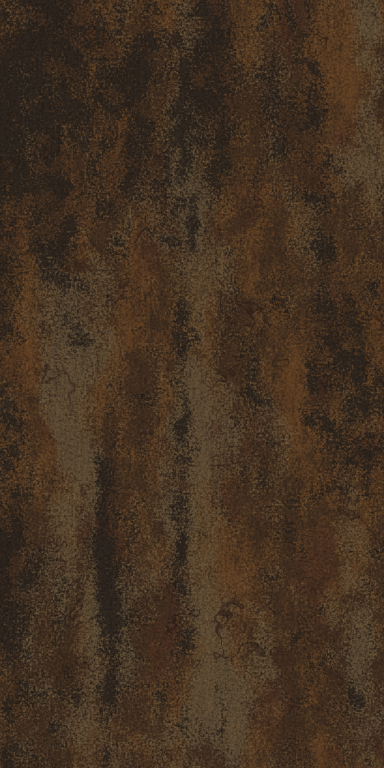
Reproduce this texture procedurally as a WebGL 2 fragment shader.

```glsl
#version 300 es
precision highp float;
// Dark rusted metal: vertical brown, olive and soot stains with fine cracks and grain.

uniform vec2 u_resolution;
out vec4 fragColor;

float hash(vec2 cell) {
  vec3 q = fract(cell.xyx * vec3(0.1031, 0.1030, 0.0973));
  q += dot(q, q.yzx + 33.33);
  return fract((q.x + q.y) * q.z);
}

vec2 gradientAt(vec2 cell) {
  float angle = 6.2832 * hash(cell);
  return vec2(cos(angle), sin(angle));
}

// Gradient noise, roughly -0.7 to 0.7
float noise(vec2 p) {
  vec2 i = floor(p);
  vec2 f = p - i;
  vec2 w = f * f * f * (f * (f * 6.0 - 15.0) + 10.0);
  vec2 e = vec2(1.0, 0.0);
  float low = mix(dot(gradientAt(i), f), dot(gradientAt(i + e), f - e), w.x);
  float high = mix(dot(gradientAt(i + e.yx), f - e.yx), dot(gradientAt(i + 1.0), f - 1.0), w.x);
  return mix(low, high, w.y);
}

float fbm(vec2 p, int octaves, float gain) {
  float sum = 0.0;
  float amplitude = 1.0;
  for (int i = 0; i < octaves; i++) {
    sum += amplitude * noise(p);
    p = mat2(1.6, 1.2, -1.2, 1.6) * p + 17.3;
    amplitude *= gain;
  }
  return sum;
}

// Octaves that keep their vertical stretch
float streaks(vec2 p, int octaves) {
  float sum = 0.0;
  float amplitude = 1.0;
  for (int i = 0; i < octaves; i++) {
    sum += amplitude * noise(p);
    p = p * 2.03 + 9.7;
    amplitude *= 0.62;
  }
  return sum;
}

// Soft elliptical weight
float blob(vec2 p, vec2 center, vec2 radius) {
  vec2 d = (p - center) / radius;
  return exp(-dot(d, d));
}

// Broken thin lines along the zero level of a noise field
float cracks(vec2 p, float scale, float width) {
  float line = abs(fbm(p * scale, 4, 0.55));
  float gaps = smoothstep(0.0, 0.3, noise(p * scale * 0.8 + 41.0));
  return (1.0 - smoothstep(0.0, width, line)) * gaps;
}

// Where soot gathers: upper left, right edge and long vertical runs
float sootLayout(vec2 p) {
  float wobble = 0.03 * noise(vec2(p.y * 4.0, 3.0));
  float soot = 0.50 * blob(p, vec2(0.06, 1.75), vec2(0.26, 0.55));
  soot += 0.34 * blob(p, vec2(0.50, 1.75), vec2(0.26, 0.32));
  soot += 0.65 * blob(p, vec2(0.95, 0.95), vec2(0.18, 0.25));
  soot += 0.30 * blob(p, vec2(0.84, 1.65), vec2(0.05, 0.55));
  soot += 0.55 * blob(p, vec2(0.28 + wobble, 0.35), vec2(0.03, 0.65));
  soot += 0.46 * blob(p, vec2(0.48 + wobble, 0.70), vec2(0.03, 1.10));
  return soot + 0.45 * blob(p, vec2(0.02, 0.60), vec2(0.05, 0.70));
}

// Where worn olive metal shows through
float oliveLayout(vec2 p) {
  float olive = 0.55 * blob(p, vec2(0.18, 1.02), vec2(0.08, 0.42));
  olive += 0.50 * blob(p, vec2(0.51, 1.05), vec2(0.06, 1.00));
  olive += 0.45 * blob(p, vec2(0.24, 0.20), vec2(0.11, 0.50));
  olive += 0.40 * blob(p, vec2(0.60, 0.15), vec2(0.12, 0.28));
  olive += 0.25 * blob(p, vec2(0.92, 0.35), vec2(0.08, 0.30));
  return olive + 0.35 * blob(p, vec2(0.96, 1.75), vec2(0.05, 0.40));
}

void main() {
  vec2 p = gl_FragCoord.xy / u_resolution.x;
  vec2 warped = p + 0.025 * vec2(noise(p * 9.0), noise(p * 9.0 + 23.0));

  // Stain fields from broad to fine
  float broad = streaks(warped * vec2(5.0, 1.6) + 5.0, 5);
  float mottle = fbm(warped * 13.0 + 61.0, 5, 0.72);
  float fibres = streaks(p * vec2(75.0, 9.0), 3);
  float grain = 0.8 * noise(p * 120.0) + noise(p * 205.0 + 7.0);

  // Brown and rust base with reddish patches
  float rust = smoothstep(-0.35, 0.45, 0.7 * broad + 0.5 * mottle + 0.25 * grain);
  vec3 color = mix(vec3(0.240, 0.172, 0.118), vec3(0.355, 0.237, 0.132), rust);
  float red = smoothstep(0.0, 0.6, fbm(warped * vec2(6.0, 3.0) + 90.0, 4, 0.6));
  color = mix(color, vec3(0.262, 0.165, 0.118), 0.65 * red);

  // Speckled olive wear
  float olive = oliveLayout(warped) + 0.5 * streaks(warped * vec2(8.0, 3.0) + 33.0, 4);
  olive = smoothstep(0.02, 0.58, olive + 0.25 * mottle + 0.32 * grain);
  color = mix(color, vec3(0.352, 0.292, 0.205), 0.82 * olive);

  // Ragged soot
  float soot = sootLayout(warped) - 0.45 * broad + 0.5 * mottle - 0.28 * grain + 0.14 * fibres;
  soot = smoothstep(0.10, 0.62, soot);
  color = mix(color, vec3(0.158, 0.130, 0.106), 0.93 * soot);

  // Cracks, vertical fibres and surface grain
  float crack = max(cracks(warped + 3.0, 5.0, 0.035), 0.7 * cracks(warped + 8.0, 9.0, 0.05));
  color = mix(color, vec3(0.165, 0.115, 0.092), 0.7 * crack);
  color *= 1.0 + 0.10 * fibres + 0.21 * grain;

  fragColor = vec4(clamp(color, 0.0, 1.0), 1.0);
}
```
